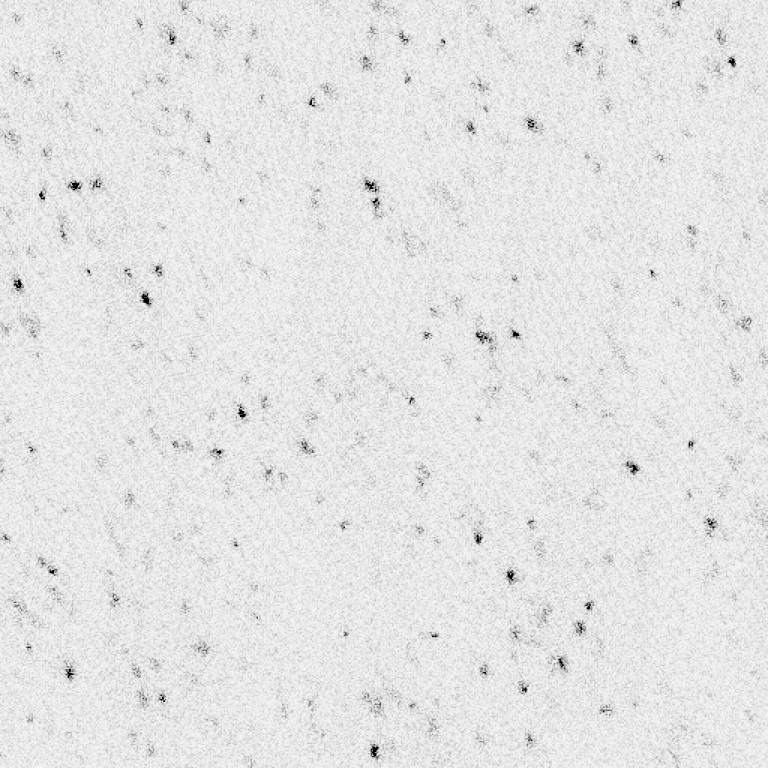
Write a three.js fragment shader that draws this texture.

```glsl
// Pale, grainy paper dusted with dark specks, soft smudges and slanting wisps.
// A smooth density field is summed from scattered spots and clouds, then each
// fine grain takes a random amount of ink in proportion to that density.

#define PAPER 0.965
#define GRAINS 512.0
#define GRAIN_INK 0.076
#define GRAIN_SKEW 0.83
#define SPECK_INK 20.0
#define SMUDGE_INK 3.2
#define WISP_INK 2.6
#define SLANT -1.05
#define SLANT_SPREAD 1.1
#define RAGGED 0.005

varying vec2 vUv;

float hash(vec2 p) {
  return fract(sin(dot(p, vec2(12.9898, 78.233))) * 43758.5453);
}

float valueNoise(vec2 p) {
  vec2 cell = floor(p);
  vec2 f = smoothstep(0.0, 1.0, fract(p));
  float low = mix(hash(cell), hash(cell + vec2(1.0, 0.0)), f.x);
  float high = mix(hash(cell + vec2(0.0, 1.0)), hash(cell + vec2(1.0)), f.x);
  return mix(low, high, f.y);
}

float fbm(vec2 p) {
  float sum = 0.0;
  float weight = 0.5;
  for (int i = 0; i < 4; i++) {
    sum += weight * valueNoise(p);
    p = p * 2.03 + 17.3;
    weight *= 0.5;
  }
  return sum / 0.9375;
}

// Rotates p so that the x axis runs along the given angle
vec2 alongAngle(vec2 p, float angle) {
  float c = cos(angle);
  float s = sin(angle);
  return vec2(c * p.x + s * p.y, c * p.y - s * p.x);
}

// Jittered elliptical spots with a dense core and a faint halo;
// a higher rarity leaves fewer strong ones
float spots(vec2 p, float cells, vec2 radius, float rarity, float seed) {
  vec2 home = floor(p * cells);
  float sum = 0.0;
  for (int y = -1; y <= 1; y++) {
    for (int x = -1; x <= 1; x++) {
      vec2 id = home + vec2(float(x), float(y));
      vec2 key = id + seed;
      vec2 jitter = vec2(hash(key + 3.1), hash(key + 7.7));
      float angle = SLANT + SLANT_SPREAD * (hash(key + 11.9) - 0.5);
      float size = mix(0.75, 1.3, hash(key + 19.3));
      vec2 q = alongAngle(p - (id + jitter) / cells, angle) / (radius * size);
      float d2 = dot(q, q);
      float strength = pow(hash(key + 23.5), rarity);
      sum += strength * (exp(-d2) + 0.06 * exp(-d2 * 0.16));
    }
  }
  return sum;
}

void main() {
  // Ragged outlines from a small domain warp
  vec2 warp = vec2(valueNoise(vUv * 110.0), valueNoise(vUv * 110.0 + 41.0)) - 0.5;
  vec2 p = vUv + RAGGED * warp;

  // Slanted clouds thicken the dust and gather the spots
  vec2 slanted = alongAngle(vUv, SLANT) + 5.0;
  float cloud = fbm(slanted * vec2(5.0, 11.0));
  float gather = mix(0.35, 1.5, smoothstep(0.3, 0.7, cloud));
  float broken = smoothstep(0.25, 0.75, valueNoise(vUv * 70.0 + 9.0));

  float density = 0.78 + 0.3 * cloud;
  density += gather * SPECK_INK * spots(p, 16.0, vec2(0.0055, 0.0036), 4.5, 31.0);
  density += gather * SMUDGE_INK * spots(p, 26.0, vec2(0.009, 0.0055), 3.5, 67.0);
  density += broken * WISP_INK * spots(p, 8.0, vec2(0.045, 0.006), 3.0, 103.0);

  // Skewed random ink per grain, blended between grain centres
  float chance = valueNoise(vUv * GRAINS - 0.5);
  float ink = pow(-log(max(1.0 - chance, 0.0005)), GRAIN_SKEW);
  float grey = clamp(PAPER - GRAIN_INK * density * ink, 0.0, 1.0);

  gl_FragColor = vec4(vec3(grey), 1.0);
}
```
